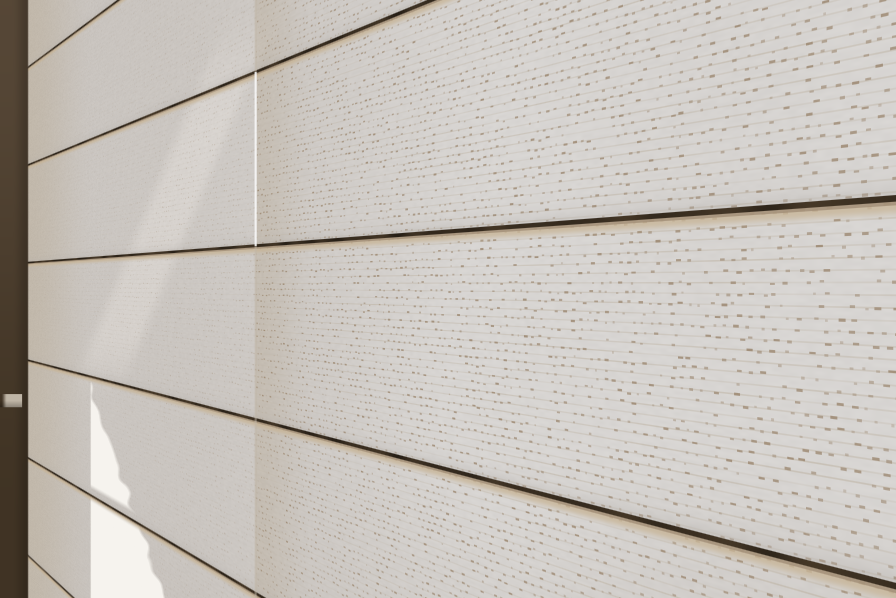
Write a Shadertoy shader that draws this texture.

```glsl
const vec3 LIGHT = vec3(0.845, 0.835, 0.825);
const vec3 SHADE = vec3(0.785, 0.765, 0.745);
const vec3 WARM = vec3(0.75, 0.71, 0.65);
const vec3 TAN = vec3(0.61, 0.53, 0.44);
const vec3 BROWN = vec3(0.44, 0.37, 0.30);
const vec3 DARK = vec3(0.25, 0.20, 0.14);
const float WALL_LEFT = 0.047;
const float SEAM_X = 0.428;
const float THREADS = 30.0;

float hash(vec2 p) {
    return fract(sin(dot(p, vec2(127.1, 311.7))) * 43758.5453);
}

float noise(vec2 p) {
    vec2 i = floor(p), f = fract(p);
    f = f * f * (3.0 - 2.0 * f);
    return mix(mix(hash(i), hash(i + vec2(1, 0)), f.x),
               mix(hash(i + vec2(0, 1)), hash(i + vec2(1, 1)), f.x), f.y);
}

// Box-filtered strip of the given half width
float strip(float t, float halfWidth, float blur) {
    return clamp((halfWidth - abs(t)) / blur + 0.5, 0.0, 1.0) * min(1.0, 2.0 * halfWidth / blur);
}

float edge(float t, float blur) {
    return clamp(t / blur + 0.5, 0.0, 1.0);
}

// Wall coordinates: x runs along the boards, y counts them downward
vec2 wallCoords(vec2 p) {
    float dx = p.x - 0.049;
    float boardHeight = 0.164 + 0.334 * dx;
    return vec2(98.0 * dx, p.y - 0.111 + 0.742 * dx) / boardHeight;
}

// Irregular dashes woven along each thread
float dashes(vec2 q, vec2 blur) {
    float row = floor(q.y);
    q.x += 17.0 * hash(vec2(row, 3.0));
    vec2 id = vec2(floor(q.x), row);
    float r = hash(id), size = hash(id + 41.3);
    vec2 center = vec2(mix(0.3, 0.7, hash(id + 9.7)), mix(0.35, 0.65, hash(id + 23.1)));
    vec2 t = fract(q) - center;
    float mark = strip(t.x, mix(0.1, 0.26, size), blur.x)
               * strip(t.y, mix(0.07, 0.13, r), blur.y);
    return mark * step(0.3, r) * mix(0.4, 1.0, size);
}

vec3 boardColor(vec2 p, vec2 wall, vec2 blur) {
    float rightSide = smoothstep(SEAM_X - 0.002, SEAM_X + 0.002, p.x);
    // Broad uneven light, warmer toward the left end
    float glow = smoothstep(0.25, 0.9, p.x) - 0.45 * smoothstep(0.7, 1.2, p.y)
               + 0.35 * (noise(p * vec2(2.5, 3.0)) - 0.5) + 0.2 * (1.0 - rightSide);
    vec3 col = mix(SHADE, LIGHT, clamp(glow, 0.0, 1.0));
    col = mix(col, WARM, 0.8 * (1.0 - smoothstep(WALL_LEFT, 0.16, p.x)));
    col = mix(col, WARM, 0.55 * rightSide * (1.0 - smoothstep(SEAM_X, 0.53, p.x)));

    // Pale reflected beam
    float beam = abs(p.x - mix(0.37, 0.17, (p.y - 0.15) / 0.48));
    col += 0.045 * (1.0 - smoothstep(0.025, 0.055, beam))
         * smoothstep(0.0, 0.2, p.y) * (1.0 - smoothstep(0.55, 0.68, p.y));

    // Fine threads and speckled weave
    vec2 q = vec2(wall.x, wall.y * THREADS);
    vec2 weaveBlur = blur * vec2(1.0, THREADS);
    float strength = mix(0.4, 1.0, rightSide);
    float thread = strip(fract(q.y) - 0.5, 0.07, weaveBlur.y);
    float wear = noise(vec2(wall.x * 0.15, floor(q.y) * 3.7));
    col = mix(col, WARM, thread * strength * mix(0.15, 0.65, wear));
    col = mix(col, TAN, 0.85 * strength * dashes(q, weaveBlur));
    return col + 0.018 * (noise(q * vec2(1.5, 3.0)) - 0.5);
}

// Shadow above the joint, ledge below it, dark gap between
vec3 addJoint(vec3 col, float d, float blur, float along) {
    float above = step(d, 0.0) * exp(d * 35.0);
    float below = step(0.0, d) * (1.0 - smoothstep(0.022, 0.055, d));
    col = mix(col, SHADE * 0.88, 0.5 * above);
    col = mix(col, mix(WARM, vec3(0.80, 0.70, 0.54), 0.6), 0.75 * below);
    col = mix(col, TAN, 0.7 * strip(d - 0.011, 0.007, blur));
    float gap = strip(d, 0.0085, blur);
    return mix(col, DARK * mix(0.6, 1.1, noise(vec2(along * 0.3, 2.0))), gap);
}

// Sunlit wedge interrupted by the joints
float sunPatch(vec2 p, float d, float blur) {
    float ragged = 0.012 * (noise(p * 45.0) - 0.5);
    float right = 0.152 + 0.36 * (p.y - 0.655) + ragged;
    return edge(p.x - 0.152, blur) * edge(right - p.x, blur * 2.0)
         * smoothstep(0.03, 0.08, abs(d + 0.02));
}

// Brown frame with a small pale knob
vec3 frameColor(vec2 p, float blur) {
    vec3 col = mix(DARK, BROWN, 0.45 * (1.0 - smoothstep(0.0, 0.9, p.y)));
    col *= mix(1.0, 0.8, smoothstep(0.02, WALL_LEFT, p.x));
    float knob = strip(p.x - 0.017, 0.02, blur) * strip(p.y - 0.67, 0.011, blur);
    vec3 metal = mix(DARK, WARM, smoothstep(0.002, 0.012, p.x));
    return mix(col, metal * (1.0 - 25.0 * max(p.y - 0.67, 0.0)), knob);
}

void mainImage(out vec4 fragColor, in vec2 fragCoord) {
    vec2 uv = fragCoord / iResolution.xy;
    vec2 p = vec2(1.5 * uv.x, 1.0 - uv.y);
    float pixel = 1.0 / iResolution.y;
    vec2 wall = wallCoords(p);
    vec2 blur = fwidth(wall);
    float d = wall.y - floor(wall.y + 0.5);

    vec3 col = boardColor(p, wall, blur);
    col = addJoint(col, d, blur.y, wall.x);
    col = mix(col, vec3(0.98, 0.97, 0.95), 0.92 * sunPatch(p, d, pixel * 1.5));

    // Vertical seam, bright on one board
    float seam = strip(p.x - SEAM_X, 0.0018, pixel);
    float bright = step(1.0, wall.y) * step(wall.y, 2.0);
    col = mix(col, mix(WARM, vec3(0.97), bright), seam * mix(0.5, 0.9, bright));

    col = mix(frameColor(p, pixel), col, edge(p.x - WALL_LEFT, pixel * 1.5));
    fragColor = vec4(clamp(col, 0.0, 1.0), 1.0);
}
```
